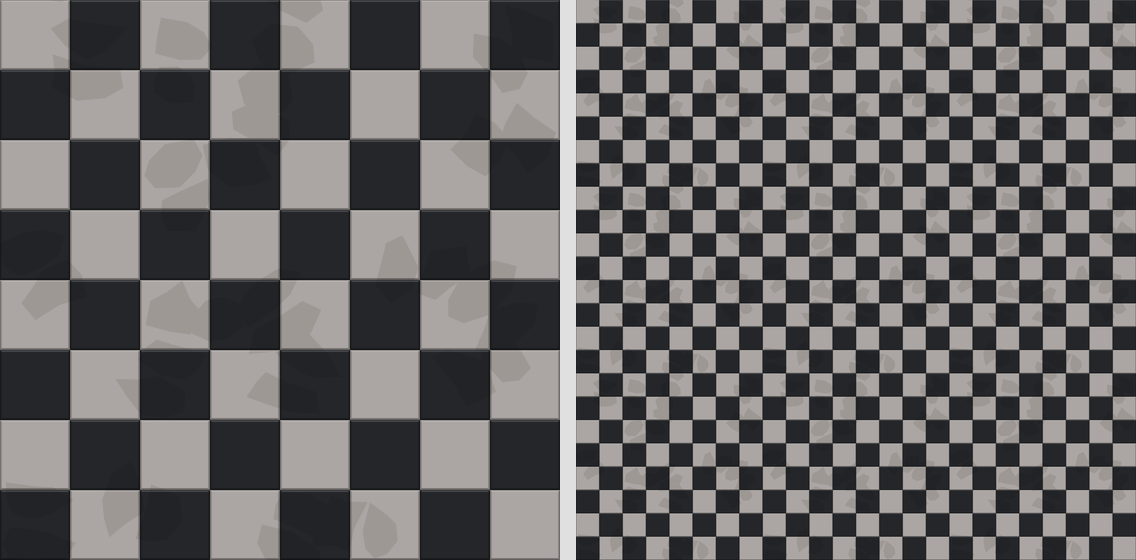
Left, the tile; right, the same tile 3 across and 3 down.
Write a Shadertoy shader that draws this pattern.

```glsl
#define TILES 8.0
#define BEVEL 0.026
#define SEAM 0.008
#define LIGHT_TILE vec3(0.67, 0.65, 0.64)
#define DARK_TILE vec3(0.143, 0.15, 0.163)
#define HIGHLIGHT 0.16
#define STAIN_TINT vec3(0.925, 0.92, 0.915)
#define STAIN_CELLS 5.0
#define STAIN_CHANCE 0.76
#define STAIN_RADIUS 0.25
#define STAIN_SIDES 8.0

const float TAU = 6.2831853;

vec3 hash3(vec3 p) {
    p = fract(p * vec3(0.1031, 0.1030, 0.0973));
    p += dot(p, p.yxz + 33.33);
    return fract((p.xxy + p.yxx) * p.zyx);
}

vec2 direction(float angle) {
    return vec2(cos(angle), sin(angle));
}

// Vertex of an irregular star-shaped polygon
vec2 lobeVertex(float index, vec3 seed) {
    float wrapped = mod(index, STAIN_SIDES);
    float r = mix(0.6, 1.3, hash3(seed + vec3(0.0, 0.0, wrapped + 11.0)).x);
    return STAIN_RADIUS * r * direction(index * TAU / STAIN_SIDES);
}

// Approximate distance inside the polygon, positive within
float lobeDepth(vec2 p, vec3 seed) {
    float sector = floor(atan(p.y, p.x) / TAU * STAIN_SIDES);
    vec2 a = lobeVertex(sector, seed);
    vec2 edge = lobeVertex(sector + 1.0, seed) - a;
    vec2 q = p - a;
    return (edge.x * q.y - edge.y * q.x) / length(edge);
}

// Angular stains, two lobes each, scattered on a wrapping grid
float stainMask(vec2 uv, float pixel) {
    vec2 p = uv * STAIN_CELLS;
    vec2 home = floor(p);
    float depth = -1.0;
    for (int y = -1; y <= 1; y++)
    for (int x = -1; x <= 1; x++) {
        vec2 cell = home + vec2(x, y);
        vec3 seed = vec3(mod(cell, STAIN_CELLS) + 3.0, 7.0);
        vec3 rnd = hash3(seed);
        if (rnd.z > STAIN_CHANCE) continue;
        vec2 center = cell + 0.5 + (rnd.xy - 0.5) * 0.6;
        vec3 shape = hash3(seed + 41.0);
        vec2 axis = direction(shape.x * TAU);
        float stretch = mix(1.0, 1.4, shape.y);
        for (int k = 0; k < 2; k++) {
            float side = float(k) * 2.0 - 1.0;
            vec2 q = p - center - axis * side * 0.19;
            q = vec2(dot(q, axis), dot(q, vec2(-axis.y, axis.x)));
            q *= vec2(stretch, 1.0 / stretch);
            depth = max(depth, lobeDepth(q, seed + float(k) * 67.0));
        }
    }
    return smoothstep(-0.6, 0.6, depth / (pixel * STAIN_CELLS));
}

void mainImage(out vec4 fragColor, in vec2 fragCoord) {
    vec2 uv = fragCoord / iResolution.xy;
    float pixel = 1.0 / min(iResolution.x, iResolution.y);
    float aa = pixel * TILES;

    // Checkerboard with smoothed tile boundaries
    vec2 p = uv * TILES;
    vec2 f = fract(p);
    vec2 edge = min(f, 1.0 - f);
    vec2 parity = mod(floor(p), 2.0) * 2.0 - 1.0;
    vec2 wave = parity * clamp(2.0 * edge / aa, 0.0, 1.0);
    float light = 0.5 - 0.5 * wave.x * wave.y;
    vec3 color = mix(DARK_TILE, LIGHT_TILE, light);

    // Worn patches cross tile boundaries
    color *= mix(vec3(1.0), STAIN_TINT, stainMask(uv, pixel));

    // Mitred bevel: bright top, shaded sides and bottom
    float nearest = min(edge.x, edge.y);
    float bevel = 1.0 - smoothstep(BEVEL - 0.5 * aa, BEVEL + 0.5 * aa, nearest);
    float horizontal = smoothstep(-0.5 * aa, 0.5 * aa, edge.x - edge.y);
    vec3 sides = color * (f.x < 0.5 ? 0.84 : 0.80);
    vec3 ends = f.y > 0.5 ? mix(color, vec3(1.0), HIGHLIGHT) : color * 0.70;
    color = mix(color, mix(sides, ends, horizontal), bevel);

    // Thin dark seam between tiles
    float seam = 1.0 - smoothstep(0.0, SEAM + 0.5 * aa, nearest);
    color *= 1.0 - 0.35 * seam;

    fragColor = vec4(color, 1.0);
}
```
